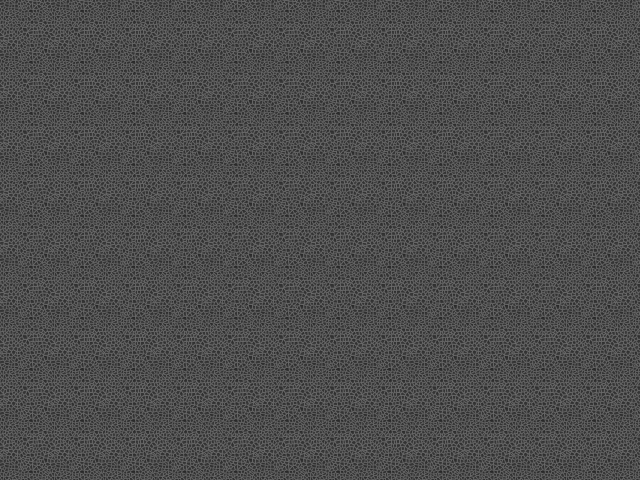
Give the GLSL for this texture, as a Shadertoy shader.

```glsl
const float CELLS = 17.0;   // cells along each side of one tile

vec2 hash2(vec2 p) {
    vec3 q = fract(p.xyx * vec3(0.1031, 0.1030, 0.0973));
    q += dot(q, q.yzx + 33.33);
    return fract((q.xx + q.yz) * q.zy);
}

// Gradient noise that wraps after the given period
float gradientNoise(vec2 p, float period) {
    vec2 base = floor(p), f = p - base;
    vec2 u = f * f * f * (f * (f * 6.0 - 15.0) + 10.0);
    vec4 n;
    for (int i = 0; i < 4; i++) {
        vec2 corner = vec2(i & 1, i >> 1);
        float angle = 6.28318 * hash2(mod(base + corner, period) + 71.0).x;
        n[i] = dot(vec2(cos(angle), sin(angle)), f - corner);
    }
    return mix(mix(n.x, n.y, u.x), mix(n.z, n.w, u.x), u.y);
}

// Distance to the nearest cell wall, offset from the cell centre, and cell seed
vec4 pebbleCell(vec2 p) {
    vec2 base = floor(p), nearest = vec2(9.0), second = vec2(9.0), id = vec2(0.0);
    for (int y = -2; y <= 2; y++)
    for (int x = -2; x <= 2; x++) {
        vec2 cell = mod(base + vec2(x, y), CELLS);
        // Missing points leave room for a few larger cells
        if (hash2(cell + 37.0).x < 0.1) continue;
        vec2 toPoint = base + vec2(x, y) + 0.05 + 0.9 * hash2(cell) - p;
        if (dot(toPoint, toPoint) < dot(nearest, nearest)) {
            second = nearest;
            nearest = toPoint;
            id = cell;
        } else if (dot(toPoint, toPoint) < dot(second, second)) {
            second = toPoint;
        }
    }
    float wall = dot(0.5 * (nearest + second), normalize(second - nearest));
    return vec4(wall, -nearest, hash2(id + 11.0).y);
}

float leatherTone(vec2 p, float pixel) {
    vec2 tile = fract(p);
    // Rows crowd together slightly near the tile seam
    tile.y += 0.1 * sin(6.28318 * tile.y) / 6.28318;
    vec4 cell = pebbleCell(tile * CELLS);

    // Sunken cell, shaded below its upper rim
    float pit = 0.21 + 0.03 * (cell.w - 0.5) - 0.06 * cell.z;
    float wear = gradientNoise(tile * 4.0, 4.0);
    float ridge = 0.42 + 0.02 * wear;

    float soft = 0.04 + 0.25 * pixel * CELLS;
    float halfWidth = 0.15 + 0.015 * wear;
    float inside = smoothstep(-soft, soft, cell.x - halfWidth);
    float seam = exp(-30.0 * pow(abs(fract(p.y + 0.5) - 0.5), 2.0));
    return mix(ridge, pit, inside) - 0.01 * seam;
}

void mainImage(out vec4 fragColor, in vec2 fragCoord) {
    // 12.5 tiles across and 9.375 down on a 4:3 canvas
    float pixel = 9.375 / iResolution.y;
    float tone = 0.0;
    for (int i = 0; i < 4; i++) {
        vec2 shift = 0.5 * vec2(i & 1, i >> 1) - 0.25;
        vec2 p = (fragCoord + shift) * pixel - vec2(0.0, 0.18);
        tone += 0.25 * leatherTone(p, pixel);
    }
    fragColor = vec4(vec3(tone), 1.0);
}
```
